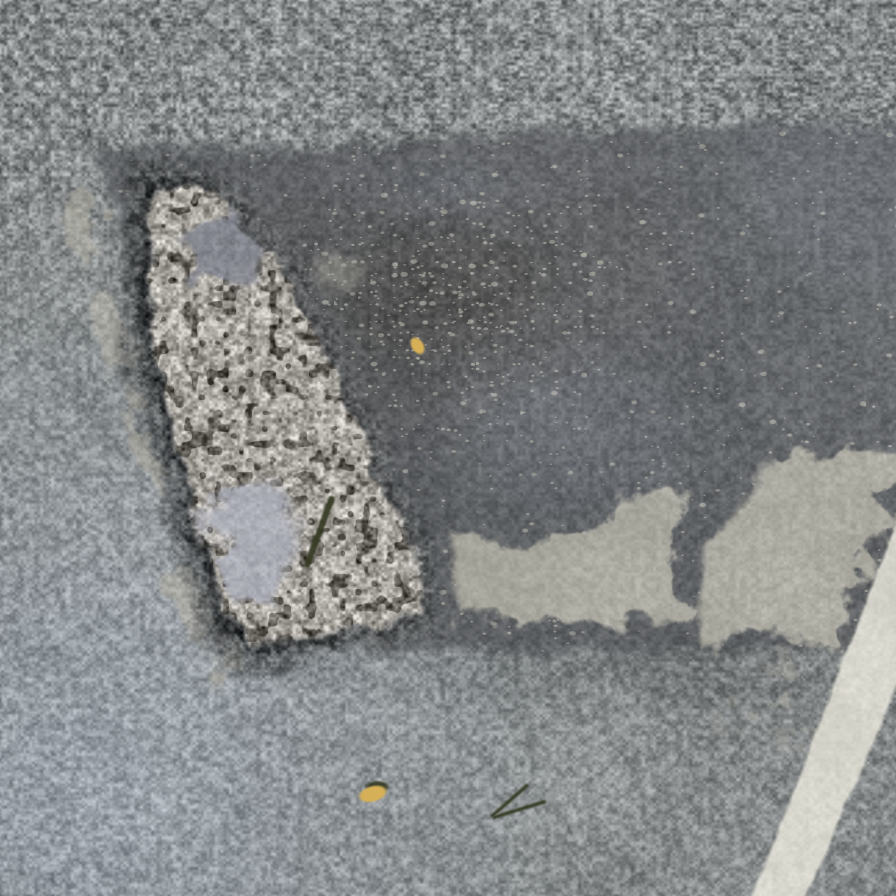
Write a WebGL 1 fragment shader that draws this texture.

```glsl
precision highp float;
uniform vec2 u_resolution;

// Surfaces: colour, then grain strength
const vec4 ASPHALT = vec4(.53, .545, .545, .35);
const vec4 TAR = vec4(.385, .395, .405, .19);
const vec4 CONCRETE = vec4(.67, .665, .63, .13);
const vec4 RIM = vec4(.34, .35, .355, .48);
const vec4 GRAVEL = vec4(.67, .655, .63, .6);
const vec4 WATER = vec4(.68, .69, .73, .1);
const vec4 PAINT = vec4(.85, .845, .81, .1);
const vec3 SHEEN = vec3(.6, .63, .66);
const vec3 BROWN = vec3(.325, .32, .315);
const vec3 DUST = vec3(.45, .465, .49);
const vec3 CHIP = vec3(.66, .66, .63);
const vec3 TWIG = vec3(.2, .22, .13);
const vec3 LEAF = vec3(.84, .69, .34);
const float GRAIN_SCALE = 170.0;
const float EDGE_SOFT = .003;
const float EDGE_WOBBLE = .026;

float hash(vec2 p) {
  return fract(sin(dot(p, vec2(127.1, 311.7))) * 43758.5453);
}

float noise(vec2 p) {
  vec2 i = floor(p), f = fract(p);
  f = f * f * (3.0 - 2.0 * f);
  return mix(mix(hash(i), hash(i + vec2(1, 0)), f.x),
             mix(hash(i + vec2(0, 1)), hash(i + vec2(1, 1)), f.x), f.y);
}

float fbm(vec2 p) {
  float sum = 0.0, amp = .53;
  for (int i = 0; i < 4; i++) {
    sum += amp * noise(p);
    p = mat2(1.6, 1.2, -1.2, 1.6) * p + 7.3;
    amp *= .5;
  }
  return sum;
}

float fill(float d, float soft) { return 1.0 - smoothstep(-soft, soft, d); }

// Distance to the line from ends.xy to ends.zw, positive on its left
float side(vec2 p, vec4 ends) {
  vec2 d = normalize(ends.zw - ends.xy);
  return dot(p - ends.xy, vec2(-d.y, d.x));
}

float box(vec2 p, vec2 lo, vec2 hi) {
  vec2 q = max(lo - p, p - hi);
  return max(q.x, q.y);
}

float segment(vec2 p, vec4 ends) {
  vec2 d = ends.zw - ends.xy, q = p - ends.xy;
  return length(q - d * clamp(dot(q, d) / dot(d, d), 0.0, 1.0));
}

// Ellipses hold the centre, then the radii
float blob(vec2 p, vec4 e) {
  vec2 q = (p - e.xy) / e.zw;
  return exp(-dot(q, q));
}

float ellipse(vec2 p, vec4 e, float lean) {
  vec2 q = p - e.xy;
  q.x += q.y * lean;
  return (length(q / e.zw) - 1.0) * min(e.z, e.w);
}

float pothole(vec2 p) {
  float d = side(p, vec4(.175, .79, .24, .787));
  d = max(d, side(p, vec4(.24, .787, .305, .715)));
  d = max(d, side(p, vec4(.305, .715, .355, .62)));
  d = max(d, side(p, vec4(.355, .62, .463, .38)));
  d = max(d, side(p, vec4(.463, .38, .47, .31)));
  d = max(d, side(p, vec4(.47, .31, .28, .28)));
  d = max(d, side(p, vec4(.28, .28, .25, .315)));
  d = max(d, side(p, vec4(.25, .315, .168, .62)));
  return max(d, side(p, vec4(.168, .62, .175, .79)));
}

// Scattered stone chips, one per grid cell
float chips(vec2 p, float density) {
  vec2 cell = floor(p);
  vec2 q = fract(p) - .75 + .5 * vec2(hash(cell + 3.1), hash(cell + 8.7));
  float size = .1 + .2 * hash(cell + 5.9);
  return step(hash(cell), density) * fill(length(q * vec2(.8, 1.2)) - size, .1);
}

void main() {
  vec2 p = gl_FragCoord.xy / u_resolution;
  float broad = fbm(p * 9.0) - .5;
  float rough = fbm(p * 38.0) - .5;
  float ragged = .05 * rough;
  vec2 w = p + EDGE_WOBBLE * vec2(rough, fbm(p * 38.0 + 40.0) - .5);
  float grain = mix(noise(p * GRAIN_SCALE), noise(p * GRAIN_SCALE * 1.9), .45) - .5;

  // Open road, paler toward the lower left
  vec4 road = ASPHALT;
  road.rgb = mix(road.rgb, SHEEN, .9 * blob(p, vec4(.08, .1, .4, .42)));
  road.a += .22 * smoothstep(.6, .9, p.y);

  // Dark repair area with dust and stone chips
  float area = max(w.y - .835 - .025 * smoothstep(.3, .7, p.x), .275 - w.y);
  area = max(area, side(w, vec4(.25, .27, .115, .81)));
  vec4 tar = TAR;
  tar.rgb = mix(tar.rgb, BROWN, .8 * blob(p, vec4(.5, .67, .17, .12)));
  float dust = .75 * blob(w, vec4(.64, .52, .13, .09)) + .55 * blob(p, vec4(.5, .79, .12, .04));
  dust += .6 * smoothstep(.72, .95, p.x) * smoothstep(.55, .85, p.y);
  tar.rgb = mix(tar.rgb, DUST, min(dust, 1.0));
  float grit = blob(p, vec4(.49, .66, .14, .1));
  float stones = max(chips(p * 90.0, .04 + .4 * grit), chips(p * 150.0 + .37, .05 + .3 * grit));
  tar.rgb = mix(tar.rgb, CHIP, .75 * stones);
  vec4 surf = mix(road, tar, fill(area, .012));
  surf.rgb += .09 * broad - .06 * blob(p, vec4(.7, .25, .3, .035));

  // Bare concrete slabs and worn scraps
  float slab = box(w, vec2(.507, .305), vec2(.758, .4 + .045 * smoothstep(.64, .72, p.x)));
  float slabRight = box(w, vec2(.783, .286), vec2(.995, .495));
  slabRight = max(slabRight, side(w, vec4(.775, .37, .87, .5)));
  slabRight = max(slabRight, side(w, vec4(1, .43, .925, .28)));
  float scraps = ellipse(w, vec4(.092, .75, .017, .044), .2);
  scraps = min(scraps, ellipse(w, vec4(.125, .63, .02, .055), .2));
  scraps = min(scraps, ellipse(w, vec4(.155, .51, .01, .03), .3));
  scraps = min(scraps, ellipse(w, vec4(.222, .305, .021, .058), .5));
  float bare = max(fill(min(slab, slabRight) + ragged, .006), .75 * fill(scraps + ragged, .006));
  bare = max(bare, .45 * fill(ellipse(w, vec4(.378, .695, .027, .018), 0.0), .01));
  float flecks = smoothstep(.56, .68, fbm(p * 55.0)) * blob(p, vec4(.87, .22, .08, .06));
  surf = mix(surf, CONCRETE + .09 * broad, max(bare, .6 * flecks));

  // Pothole: broken rim, gravel floor, standing water
  float hole = pothole(w);
  float leftRim = fill(side(p, vec4(.21, .82, .36, .28)), .04);
  surf = mix(surf, RIM, .8 * fill(hole - .018 - .015 * leftRim, .013));
  surf.rgb -= .16 * fill(abs(hole - .007) - .004, .006) * leftRim;
  float pool = max(blob(w, vec4(.285, .4, .055, .085)), blob(w, vec4(.25, .72, .05, .05)));
  float wet = smoothstep(.35, .65, pool + rough * .8);
  vec4 bed = GRAVEL, water = WATER;
  bed.rgb -= .3 * smoothstep(.6, .78, noise(p * 115.0));
  water.rgb -= .17 * smoothstep(.5, .66, p.y);
  surf = mix(surf, mix(bed, water, .9 * wet), fill(hole, EDGE_SOFT * 1.5));

  // Painted road line
  float line = max(side(p, vec4(.84, 0, 1, .414)), -side(p, vec4(.9, 0, 1, .232)));
  surf = mix(surf, PAINT + .1 * broad, fill(line + .006 * rough, EDGE_SOFT));
  vec3 color = surf.rgb + grain * surf.a;

  // Twigs and fallen leaves
  float twig = segment(p, vec4(.343, .37, .37, .443)) - .0035;
  twig = min(twig, segment(p, vec4(.55, .09, .588, .123)) - .002);
  twig = min(twig, segment(p, vec4(.552, .088, .607, .105)) - .002);
  twig = min(twig, ellipse(p, vec4(.421, .122, .012, .006), 0.0));
  color = mix(color, TWIG, .9 * fill(twig, .002));
  float leaf = ellipse(p, vec4(.416, .114, .014, .009), -.5);
  leaf = min(leaf, ellipse(p, vec4(.466, .614, .007, .009), .3));
  color = mix(color, LEAF, fill(leaf, .002));
  gl_FragColor = vec4(clamp(color, 0.0, 1.0), 1);
}
```
